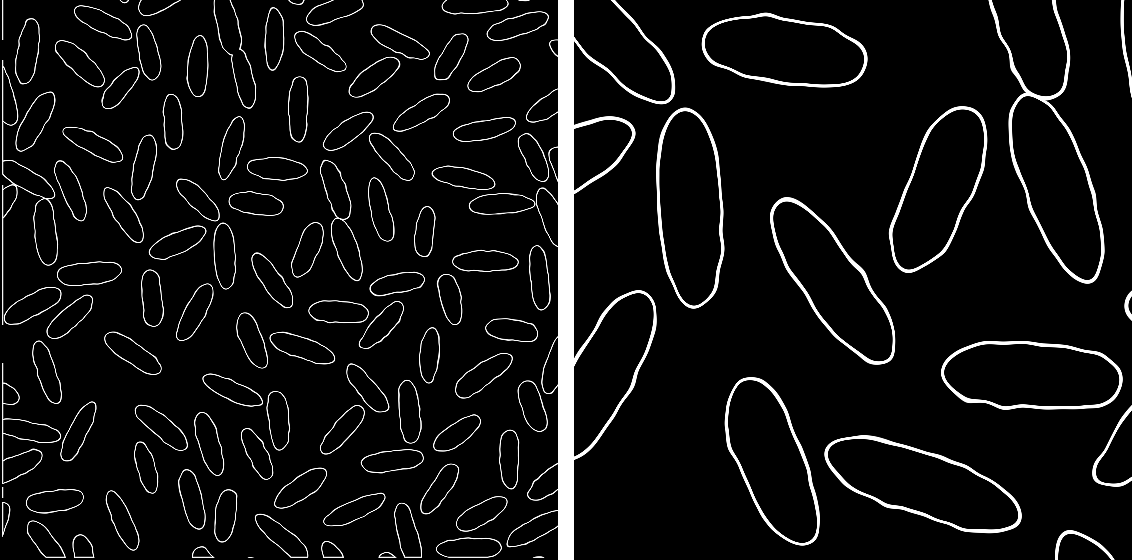
Left, the full canvas; right, a detail of the centre.
Reproduce this pattern procedurally as a WebGL 1 fragment shader.

```glsl
precision highp float;

uniform vec2 u_resolution;

const float PI = 3.14159265;
const float PITCH = 0.1;
const float JITTER = 0.4;
const float HALF_WIDTH = 0.0172;
const float HALF_LINE = 0.00102;
const float MARGIN = 0.005;
const vec3 BACKGROUND = vec3(0.0);
const vec3 OUTLINE = vec3(1.0);

struct Grain {
  vec2 center;
  vec2 axis;   // half length along the grain
};

float hash(vec2 cell, float salt) {
  return fract(sin(dot(cell, vec2(127.1, 311.7)) + salt * 74.7) * 43758.5453);
}

float valueNoise(vec2 p, float salt) {
  vec2 i = floor(p);
  vec2 f = fract(p);
  f = f * f * (3.0 - 2.0 * f);
  float low = mix(hash(i, salt), hash(i + vec2(1.0, 0.0), salt), f.x);
  float high = mix(hash(i + vec2(0.0, 1.0), salt), hash(i + vec2(1.0), salt), f.x);
  return mix(low, high, f.y);
}

Grain makeGrain(vec2 cell, float attempt) {
  float salt = attempt * 3.0;
  vec2 offset = vec2(hash(cell, salt + 1.0), hash(cell, salt + 2.0)) - 0.5;
  float angle = PI * hash(cell, salt + 3.0);
  float halfLength = mix(0.044, 0.060, sqrt(hash(cell, 40.0)));
  return Grain((cell + 0.5 + JITTER * offset) * PITCH,
               halfLength * vec2(cos(angle), sin(angle)));
}

float segmentDistance(vec2 p, vec2 halfAxis) {
  float t = clamp(dot(p, halfAxis) / dot(halfAxis, halfAxis), -1.0, 1.0);
  return length(p - t * halfAxis);
}

// Free space between two grains, negative where they overlap
float clearance(Grain a, Grain b) {
  float nearest = 1.0;
  for (int i = -2; i <= 2; i++) {
    vec2 p = a.center + a.axis * 0.375 * float(i);
    nearest = min(nearest, segmentDistance(p - b.center, b.axis * 0.75));
  }
  return nearest - 2.0 * HALF_WIDTH;
}

// Even cells lie freely; odd cells try poses until they fit between them
Grain settleGrain(vec2 cell, out float room) {
  Grain best = makeGrain(cell, 0.0);
  room = 1.0;
  if (mod(cell.x + cell.y, 2.0) < 0.5) return best;
  room = -1.0;
  for (int k = 0; k < 8; k++) {
    Grain candidate = makeGrain(cell, float(k));
    float space = 0.006;
    for (int n = 0; n < 4; n++) {
      float turn = float(n) * 0.5 * PI;
      vec2 side = floor(vec2(cos(turn), sin(turn)) + 0.5);
      space = min(space, clearance(candidate, makeGrain(cell + side, 0.0)));
    }
    if (space > room) {
      room = space;
      best = candidate;
    }
  }
  return best;
}

// Blunt, slightly bent and tapered oval
float grainDistance(vec2 p, Grain grain, vec2 cell) {
  float halfLength = length(grain.axis);
  vec2 along = grain.axis / halfLength;
  vec2 q = p - grain.center;
  q = vec2(dot(q, along), dot(q, vec2(-along.y, along.x)));
  float x = q.x / halfLength;
  float bend = 0.005 * (hash(cell, 41.0) - 0.5);
  float taper = 1.0 + 0.22 * (hash(cell, 42.0) - 0.5) * clamp(x, -1.0, 1.0);
  float halfWidth = HALF_WIDTH * mix(0.92, 1.1, hash(cell, 43.0)) * taper;
  float y = (q.y + bend * (x * x - 0.4)) / halfWidth;
  float power = mix(2.3, 4.0, hash(cell, 44.0));
  float ax = max(abs(x), 0.0001);
  float value = pow(ax, power) + y * y - 1.0;
  vec2 slope = vec2(power * pow(ax, power - 1.0) / halfLength, 2.0 * y / halfWidth);
  return value / max(length(slope), 0.001);
}

float scatteredGrains(vec2 p) {
  float nearest = 1.0;
  vec2 home = floor(p / PITCH);
  for (int j = -1; j <= 1; j++) {
    for (int i = -1; i <= 1; i++) {
      vec2 cell = home + vec2(float(i), float(j));
      if (length(p - (cell + 0.5) * PITCH) > 0.094) continue;
      float room;
      Grain grain = settleGrain(cell, room);
      if (room > -0.002) nearest = min(nearest, grainDistance(p, grain, cell));
    }
  }
  return nearest;
}

void main() {
  vec2 uv = gl_FragCoord.xy / u_resolution.y;
  float tilt = 0.43;
  vec2 p = mat2(cos(tilt), sin(tilt), -sin(tilt), cos(tilt)) * uv + vec2(3.0, 5.0);

  // Uneven rims, closed off at the left and bottom margins
  float d = scatteredGrains(p) + 0.003 * (valueNoise(uv * 85.0, 50.0) - 0.5);
  d = max(d, MARGIN - min(uv.x, uv.y));

  // Broken line down the left margin
  float gap = step(0.2, valueNoise(vec2(2.0, uv.y * 22.0), 51.0));
  float edge = mix(1.0, abs(uv.x - MARGIN), gap * step(0.11, uv.y));

  float soft = 0.35 / u_resolution.y;
  float line = 1.0 - smoothstep(HALF_LINE - soft, HALF_LINE + soft, min(abs(d), edge));
  gl_FragColor = vec4(mix(BACKGROUND, OUTLINE, line), 1.0);
}
```
